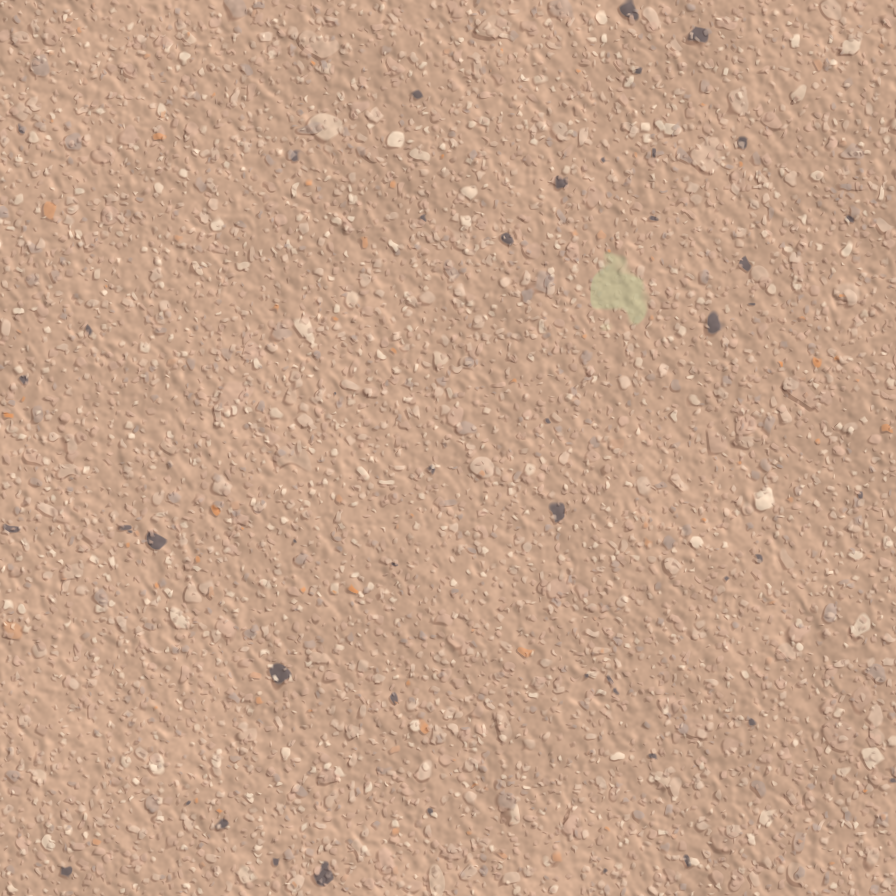
This texture is drawn by a three.js fragment shader. Its source:

```glsl
varying vec2 vUv;

const vec2 LIGHT = vec2(0.78, 0.62);
const float EDGE = 0.0019;

const vec3 SAND = vec3(0.775, 0.637, 0.54);
const vec3 PINK_STONE = vec3(0.83, 0.685, 0.60);
const vec3 PALE_STONE = vec3(0.88, 0.765, 0.675);
const vec3 CREAM_STONE = vec3(0.97, 0.88, 0.78);
const vec3 GREY_STONE = vec3(0.71, 0.625, 0.58);
const vec3 ORANGE_STONE = vec3(0.87, 0.56, 0.34);
const vec3 DARK_STONE = vec3(0.43, 0.385, 0.385);
const vec3 LICHEN = vec3(0.75, 0.73, 0.58);
const vec3 SHADOW = vec3(0.66, 0.60, 0.59);

vec3 hash3(vec2 p) {
  vec3 q = fract(p.xyx * vec3(0.1031, 0.1030, 0.0973));
  q += dot(q, q.yxz + 33.33);
  return fract((q.xxy + q.yzz) * q.zyx);
}

float noise(vec2 p) {
  vec2 i = floor(p);
  vec2 f = fract(p);
  f = f * f * (3.0 - 2.0 * f);
  float low = mix(hash3(i).x, hash3(i + vec2(1.0, 0.0)).x, f.x);
  float high = mix(hash3(i + vec2(0.0, 1.0)).x, hash3(i + 1.0).x, f.x);
  return mix(low, high, f.y);
}

vec2 noise2(vec2 p) {
  return vec2(noise(p), noise(p + 71.7)) - 0.5;
}

vec2 rotate(vec2 p, float angle) {
  float c = cos(angle);
  float s = sin(angle);
  return vec2(c * p.x + s * p.y, c * p.y - s * p.x);
}

// Rough sand surface, drawn out along the falling diagonal
float sandHeight(vec2 uv) {
  vec2 p = rotate(uv, -0.9) + 0.007 * noise2(uv * 60.0);
  return noise(p * vec2(70.0, 118.0) + 5.0)
       + 0.6 * noise(p * vec2(130.0, 200.0) + 37.0);
}

float relief(vec2 uv, float reach) {
  return sandHeight(uv - LIGHT * reach) - sandHeight(uv + LIGHT * reach);
}

vec3 stoneColour(float pick, float strength) {
  vec3 c = mix(PINK_STONE, PALE_STONE, step(0.34, pick));
  c = mix(c, CREAM_STONE, step(0.68, pick));
  c = mix(c, GREY_STONE, step(0.82, pick));
  c = mix(c, mix(PINK_STONE, ORANGE_STONE, strength), step(0.925, pick));
  c = mix(c, DARK_STONE, step(0.95, pick));
  return c * mix(0.95, 1.04, strength);
}

// Rounded, slightly boxy pebble: negative inside
float pebble(vec2 p, float angle, float stretch, float radius) {
  vec2 q = abs(rotate(p, angle) * vec2(1.0, stretch));
  return mix(length(q), max(q.x, q.y), 0.35) - radius;
}

// Scatters lit stones over the surface: rgb is colour, a is stone cover.
// The range limits the pick of colours, with dark stones at its top.
vec4 scatter(vec4 surface, vec2 uv, float cells, float density,
             vec2 radii, float opacity, float range, float seed) {
  vec2 p = uv * cells + seed;
  p += 0.3 * noise2(p * 2.4);
  float soft = EDGE * cells;
  for (int y = -1; y <= 1; y++) {
    for (int x = -1; x <= 1; x++) {
      vec2 id = floor(p) + vec2(float(x), float(y));
      vec3 place = hash3(id + seed);
      if (place.z > density) continue;
      vec3 form = hash3(id + seed + 157.0);
      vec3 tint = hash3(id + seed + 311.0);
      float pick = tint.x * range;
      vec2 q = p - id - 0.15 - 0.7 * place.xy;
      float radius = mix(radii.x, radii.y, form.x * form.x);
      float stretch = mix(1.0, 1.9, form.y);
      float angle = -0.9 + 2.2 * (form.z - 0.5);
      float bodyEdge = pebble(q, angle, stretch, radius);
      float shadowEdge = pebble(q + LIGHT * (0.22 * radius + soft),
                                angle, stretch, radius);
      float shade = 1.0 - smoothstep(-soft, soft, shadowEdge);
      float cover = 1.0 - smoothstep(-soft, soft, bodyEdge);
      float facing = clamp(dot(q, LIGHT) / radius, -1.0, 1.0);
      vec3 stone = stoneColour(pick, tint.y) * (1.0 + 0.08 * facing);
      float solid = mix(opacity * mix(0.6, 1.0, tint.z), 0.9, step(0.95, pick));
      surface.rgb *= mix(vec3(1.0), SHADOW, 0.55 * shade * (1.0 - cover));
      surface = mix(surface, vec4(stone, 1.0), cover * solid);
    }
  }
  return surface;
}

void main() {
  // Sand with broad and patchy tonal drift
  float drift = noise(vUv * 5.0) + 0.8 * noise(vUv * 14.0 + 9.0)
              + 0.8 * noise(vUv * 38.0 + 23.0) - 1.3;
  vec4 surface = vec4(SAND * (1.0 + 0.06 * drift), 0.0);

  // Stones from large and sparse to small and dense
  surface = scatter(surface, vUv, 13.0, 0.16, vec2(0.13, 0.30), 0.5, 0.92, 13.0);
  surface = scatter(surface, vUv, 31.0, 0.38, vec2(0.14, 0.38), 0.75, 1.0, 41.0);
  surface = scatter(surface, vUv, 60.0, 0.50, vec2(0.13, 0.40), 0.85, 0.965, 97.0);
  surface = scatter(surface, vUv, 108.0, 0.50, vec2(0.16, 0.42), 0.8, 0.94, 203.0);

  // One ragged patch of lichen
  vec2 ragged = vUv - vec2(0.69, 0.675) + 0.03 * noise2(vUv * 48.0);
  float lichenEdge = pebble(ragged, 1.3, 1.4, 0.034);
  float lichen = 1.0 - smoothstep(-0.004, 0.004, lichenEdge);
  surface = mix(surface, vec4(LICHEN, 1.0), 0.75 * lichen);

  // Slanting light over the bumps
  float slope = relief(vUv, 0.0027) * mix(1.0, 0.55, surface.a);
  float speckle = noise(vUv * 270.0 + 17.0) - 0.5;
  vec3 colour = surface.rgb * (1.01 + 0.165 * slope + 0.05 * speckle);
  gl_FragColor = vec4(clamp(colour, 0.0, 1.0), 1.0);
}
```
